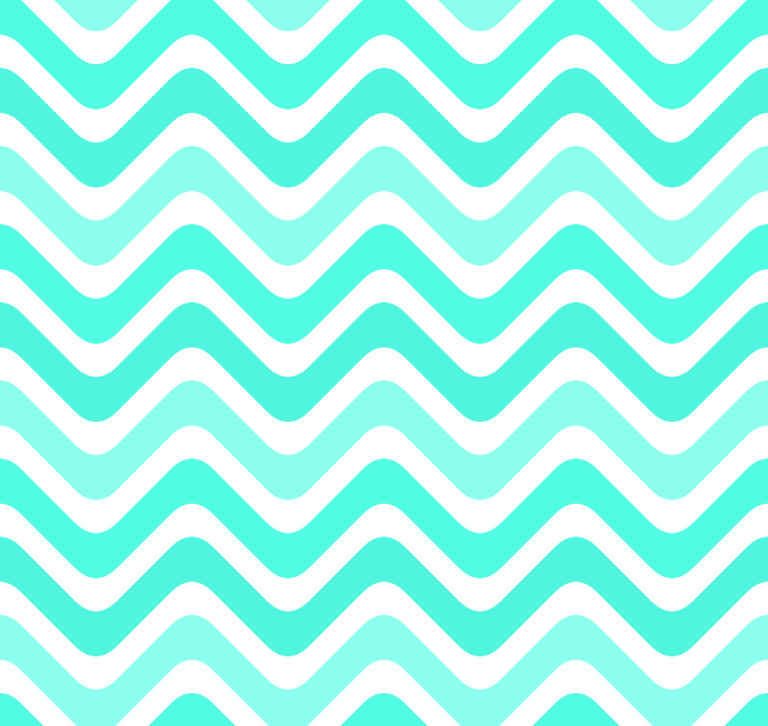
Write a Shadertoy shader that draws this pattern.

```glsl
// Drop below the crest of a 45 degree zigzag with parabolic rounded corners
float zigzagDrop(float x, float rounding) {
    float fromCrest = abs(fract(x + 0.5) - 0.5);
    float crestBend = max(rounding - fromCrest, 0.0);
    float troughBend = max(rounding - (0.5 - fromCrest), 0.0);
    return fromCrest - 0.5 * rounding
         + (crestBend * crestBend - troughBend * troughBend) / (2.0 * rounding);
}

// Stripe colours cycle downward: bright, deep, pale
vec3 stripeColor(float row) {
    float index = mod(row, 3.0);
    if (index < 0.5) return vec3(0.32, 0.985, 0.89);
    if (index < 1.5) return vec3(0.31, 0.96, 0.87);
    return vec3(0.55, 1.0, 0.93);
}

void mainImage(out vec4 fragColor, in vec2 fragCoord) {
    // Four waves across; y measured down from the top edge
    vec2 p = vec2(fragCoord.x, iResolution.y - fragCoord.y) * 4.0 / iResolution.x;
    float pixel = 4.0 / iResolution.x;

    // Stack the stripes along the wave
    float spacing = 0.407;
    float depth = (p.y - zigzagDrop(p.x, 0.112) - 0.064) / spacing;
    float row = floor(depth + 0.5);

    // Vertical distance to the stripe edge, softened over about a pixel
    float edge = abs(depth - row) * spacing - 0.1175;
    float stripe = 1.0 - smoothstep(-pixel, pixel, edge);

    fragColor = vec4(mix(vec3(1.0), stripeColor(row), stripe), 1.0);
}
```
